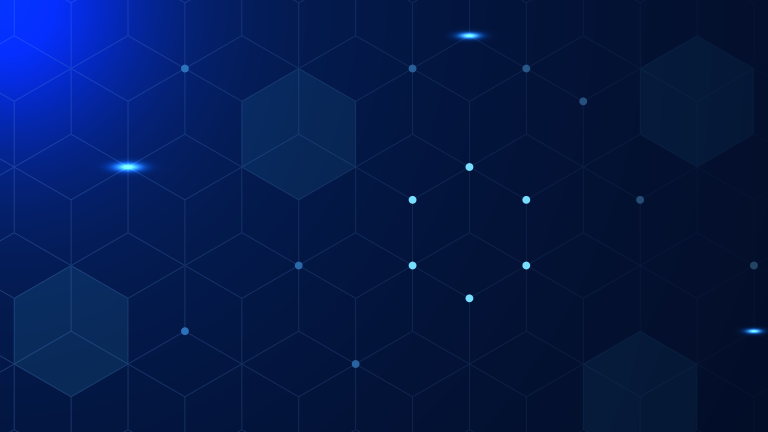
Give the GLSL for this background, as a Shadertoy shader.

```glsl
// Dark blue backdrop with a lattice of cubes, pale hexagons, nodes and lens glints.

const vec2 CELL = vec2(0.13172, 0.0760);
const vec3 CYAN = vec3(0.47, 0.87, 1.0);

// Lattice column and row to canvas units, y pointing down
vec2 node(vec2 c) { return vec2(0.0329, 0.1586) + c * CELL; }

// Antialiased coverage of a signed distance
float fill(float d) { return clamp(0.5 - d * iResolution.y, 0.0, 1.0); }

float hexagon(vec2 p, float apothem) {
    p = abs(p);
    return max(p.x, 0.5 * p.x + 0.866 * p.y) - apothem;
}

// Distance to the rhombus edges and the uprights joining them
float latticeDistance(vec2 p) {
    vec2 g = (p - node(vec2(0.0))) / CELL;
    float row = round(g.y / 3.0);
    float column = round(g.x);
    float height = abs(g.y - 3.0 * row);
    float zigzag = abs(mod(g.x + row, 2.0) - 1.0);
    float tip = abs(mod(column + row, 2.0) - 1.0);
    float slanted = abs(height - zigzag) * CELL.y * 0.866;
    float upright = height > tip ? abs(g.x - column) * CELL.x : 1.0;
    return min(slanted, upright);
}

// Gradient falling away from the upper left corner
vec3 backdrop(vec2 p) {
    float r = length(p);
    float core = exp(-r * r / 0.1024);
    return vec3(0.008, 0.035, 0.10)
         + vec3(0.012, 0.14, 0.42) * exp(-r)
         + vec3(0.0, 0.03, 0.62) * core;
}

// Flat glint: blue halo around a pale centre
vec3 glint(vec2 p, vec2 size) {
    float d = dot(p / size, p / size);
    return vec3(0.0, 0.36, 0.85) * exp(-3.5 * d)
         + vec3(0.50, 0.65, 0.40) * exp(-9.0 * d);
}

void mainImage(out vec4 fragColor, in vec2 fragCoord) {
    vec2 p = fragCoord / iResolution.y;
    p.y = 1.0 - p.y;
    float across = clamp(p.x / 1.778, 0.0, 1.0);
    vec3 color = backdrop(p);

    // Translucent hexagons
    vec2 panels[4] = vec2[](vec2(5, 2), vec2(1, 8), vec2(12, 1), vec2(11, 10));
    for (int i = 0; i < 4; i++) {
        float panel = fill(hexagon(p - node(panels[i]), CELL.x));
        color = mix(color, vec3(0.14, 0.50, 0.68), panel * mix(0.18, 0.07, across));
    }

    // Thin lattice, fading to the right
    float line = fill(latticeDistance(p) - 0.001);
    color = mix(color, vec3(0.35, 0.58, 0.88), line * mix(0.30, 0.03, across));

    // Dim scattered nodes
    vec2 dots[9] = vec2[](vec2(3, 0), vec2(7, 0), vec2(9, 0), vec2(10, 1), vec2(11, 4),
                          vec2(13, 6), vec2(5, 6), vec2(3, 8), vec2(6, 9));
    for (int i = 0; i < 9; i++) {
        float dotMask = fill(length(p - node(dots[i])) - 0.009);
        vec3 dotColor = mix(vec3(0.18, 0.50, 0.85), vec3(0.14, 0.26, 0.38), across);
        color = mix(color, dotColor, dotMask);
    }

    // Ring of six bright nodes
    for (int i = 0; i < 6; i++) {
        float angle = radians(30.0 + 60.0 * float(i));
        vec2 corner = node(vec2(8, 5)) + 2.0 * CELL.y * vec2(cos(angle), sin(angle));
        color = mix(color, CYAN, fill(length(p - corner) - 0.009));
    }

    // Glints
    color += glint(p - node(vec2(2, 3)), vec2(0.072, 0.022));
    color += glint(p - node(vec2(8, -1)), vec2(0.055, 0.016));
    color += glint(p - node(vec2(13, 8)), vec2(0.040, 0.012));

    fragColor = vec4(clamp(color, 0.0, 1.0), 1.0);
}
```
